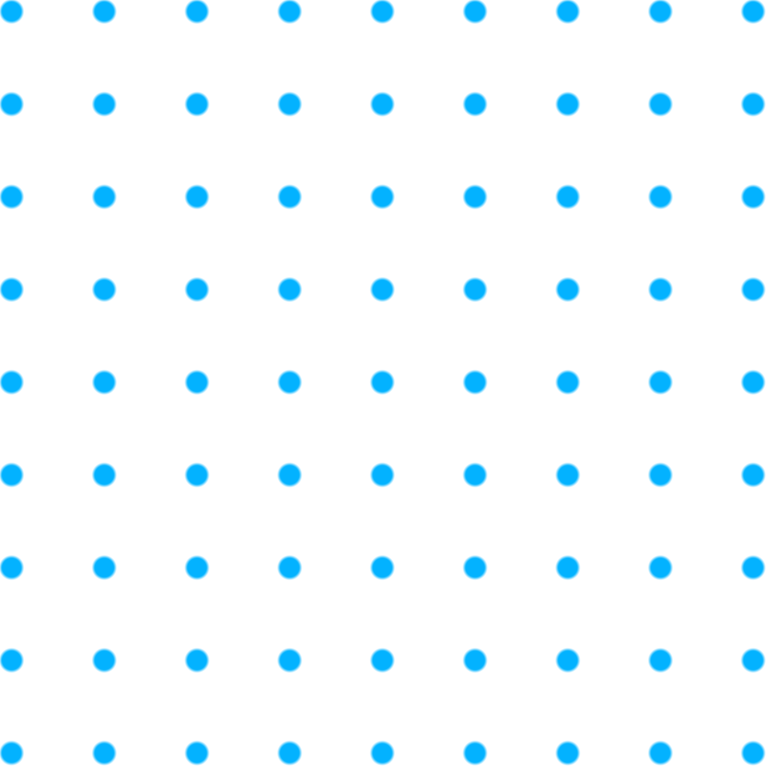
Reproduce this pattern procedurally as a three.js fragment shader.

```glsl
#define PITCH 0.1207
#define FIRST_DOT vec2(0.0151, 0.0195)
#define RADIUS 0.0143
#define EDGE_SOFTNESS 0.0028
#define DOT_COLOR vec3(0.01, 0.70, 1.0)
#define PAPER_COLOR vec3(1.0)

varying vec2 vUv;

// Offset from the centre of the nearest dot on the square grid
vec2 nearestDotOffset(vec2 p) {
  vec2 cell = (p - FIRST_DOT) / PITCH;
  return (fract(cell + 0.5) - 0.5) * PITCH;
}

// Signed distance to a circle centred on the origin
float circleDistance(vec2 p, float radius) {
  return length(p) - radius;
}

void main() {
  float d = circleDistance(nearestDotOffset(vUv), RADIUS);
  float coverage = 1.0 - smoothstep(-EDGE_SOFTNESS, EDGE_SOFTNESS, d);
  gl_FragColor = vec4(mix(PAPER_COLOR, DOT_COLOR, coverage), 1.0);
}
```
